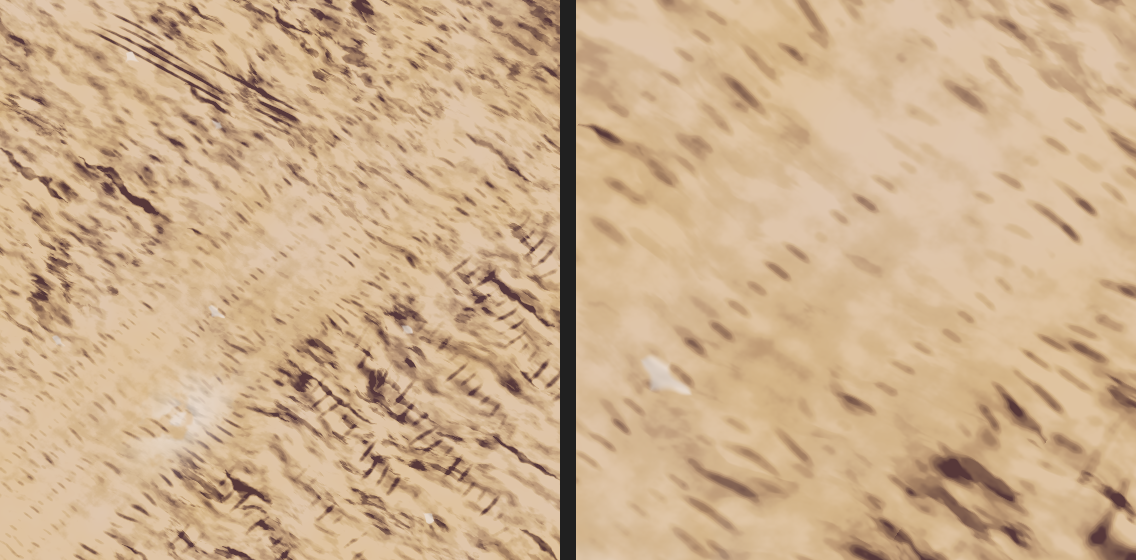
Left, the full canvas; right, a detail of the centre.
Reproduce this texture procedurally as a Shadertoy shader.

```glsl
// Sunlit sandy ground, churned up and crossed by diagonal tyre tracks.
#define TRACK_ANGLE 0.73
#define SCRAPE_ANGLE -0.486
#define GASH_ANGLE -0.62
#define SIDE_ANGLE -0.92
#define SOIL_ANGLE -0.55
#define ROW_GAP 0.085
#define TREAD_PITCH 0.0225
#define TREAD_DEPTH 0.58
#define RELIEF 1.5
#define CREASE_DEPTH 0.55
#define BASE_TONE 0.10

float hash(vec2 p) {
    return fract(sin(dot(p, vec2(127.1, 311.7))) * 43758.5453);
}

float noise(vec2 p) {
    vec2 i = floor(p), f = fract(p);
    f = f * f * (3.0 - 2.0 * f);
    return mix(mix(hash(i), hash(i + vec2(1, 0)), f.x),
               mix(hash(i + vec2(0, 1)), hash(i + vec2(1, 1)), f.x), f.y);
}

float fbm(vec2 p) {
    float sum = 0.0, amp = 0.533;
    for (int i = 0; i < 4; i++) {
        sum += amp * noise(p);
        p = p * 2.03 + 7.3;
        amp *= 0.5;
    }
    return sum;
}

// x runs along the given direction, y across it
vec2 alignTo(vec2 p, float angle) {
    float c = cos(angle), s = sin(angle);
    return vec2(c * p.x + s * p.y, c * p.y - s * p.x);
}

float band(float x, float lo, float hi, float soft) {
    return smoothstep(lo - soft, lo + soft, x) * (1.0 - smoothstep(hi - soft, hi + soft, x));
}

// Rows of short, slightly bowed bars pressed by tyre lugs
float treads(vec2 q, float gap, float pitch, float seed, float boost) {
    q.y += 0.016 * (noise(q * 6.0 + seed) - 0.5);
    float row = floor(q.y / gap);
    float across = fract(q.y / gap) - 0.5;
    float along = q.x / pitch + 0.6 * across + 0.8 * across * across
                + 0.9 * noise(q * vec2(14.0, 18.0) + seed) + hash(vec2(row, seed));
    float rnd = hash(vec2(floor(along), row + seed));
    float reach = mix(0.12, 0.32, rnd);
    float offset = across + 0.2 * (hash(vec2(row - seed, floor(along))) - 0.5);
    float ends = 1.0 - smoothstep(reach * 0.3, reach, abs(offset));
    float bar = 1.0 - smoothstep(0.03, 0.12 + 0.13 * ends, abs(fract(along) - 0.5));
    float worn = smoothstep(0.3, 0.65, noise(vec2(q.x * 7.0, row * 7.3 + seed)) + boost);
    return bar * ends * worn * mix(0.35, 1.0, rnd);
}

// Sparse tapered shadows under clods and ruts
float gashes(vec2 p) {
    vec2 q = alignTo(p, GASH_ANGLE);
    q += 0.03 * (vec2(noise(p * 17.0), fbm(p * 26.0)) - 0.5);
    vec2 size = vec2(0.22, 0.105);
    q.x += 0.09 * floor(q.y / size.y);
    vec2 id = floor(q / size);
    vec2 d = (fract(q / size) - 0.5) * size;
    d.y += 0.05 * (hash(id + 3.1) - 0.5);
    float halfLength = mix(0.03, 0.09, hash(id + 8.7));
    float taper = 1.0 - d.x * d.x / (halfLength * halfLength);
    float width = mix(0.003, 0.008, hash(id + 5.2)) * taper * (0.4 + 1.2 * noise(p * 60.0));
    return (1.0 - smoothstep(-0.003, 0.003, abs(d.y) - width))
         * step(0.0, taper) * step(0.52, hash(id));
}

// Parallel scrape lines in the upper left
float scrapes(vec2 p) {
    vec2 q = alignTo(p, SCRAPE_ANGLE);
    q.y += 0.012 * (noise(q * vec2(9.0, 14.0)) - 0.5);
    float region = band(q.x, -0.29, 0.10, 0.03) * band(q.y, 0.905, 0.962, 0.008);
    float groove = smoothstep(0.45, 0.9, abs(fract(q.y / 0.0145) * 2.0 - 1.0));
    return region * groove * smoothstep(0.2, 0.5, noise(q * vec2(14.0, 75.0)));
}

// Small pale stones
float chips(vec2 p) {
    vec2 g = p * 6.0, id = floor(g);
    vec2 d = alignTo(fract(g) - 0.3 - 0.4 * vec2(hash(id + 2.0), hash(id + 4.0)), -0.6);
    float edge = abs(d.x) * 0.6 + abs(d.y) + 0.06 * (noise(p * 90.0) - 0.5);
    return (1.0 - smoothstep(0.035, 0.065, edge)) * step(0.87, hash(id + 9.0));
}

// Tone from lit sand (0) to deep shadow (1)
vec3 sandColor(float t) {
    vec3 c = mix(vec3(0.875, 0.768, 0.645), vec3(0.83, 0.71, 0.55), smoothstep(0.04, 0.27, t));
    c = mix(c, vec3(0.75, 0.61, 0.47), smoothstep(0.25, 0.44, t));
    c = mix(c, vec3(0.64, 0.50, 0.39), smoothstep(0.44, 0.60, t));
    c = mix(c, vec3(0.50, 0.37, 0.31), smoothstep(0.60, 0.78, t));
    return mix(c, vec3(0.34, 0.22, 0.23), smoothstep(0.78, 1.0, t));
}

void mainImage(out vec4 fragColor, in vec2 fragCoord) {
    vec2 p = fragCoord / iResolution.y;
    vec2 track = alignTo(p, TRACK_ANGLE);
    float wobble = 0.1 * (fbm(p * 9.0) - 0.5);
    float smoothed = band(track.y + wobble, -0.10, 0.20, 0.05) * (1.0 - 0.5 * smoothstep(0.75, 0.95, track.x));
    float lowerRight = 1.0 - smoothstep(-0.19, -0.11, track.y + wobble);
    float rough = 1.0 - 0.78 * smoothed;

    // Churned soil: stretched relief lit from one side, with dark creases
    vec2 soil = alignTo(p, SOIL_ANGLE);
    soil += 0.04 * (vec2(fbm(p * 8.0), fbm(p * 8.0 + 31.0)) - 0.5);
    vec2 grain = soil * vec2(18.0, 42.0);
    float relief = fbm(grain) - fbm(grain + vec2(0.15, 0.45));
    float patches = smoothstep(0.35, 0.62, fbm(p * 6.0 + 12.0));
    float crease = smoothstep(0.54, 0.7, fbm(soil * vec2(27.0, 72.0) + 40.0));
    float tone = BASE_TONE + 0.42 * (fbm(p * 5.0) - 0.5) + 0.3 * (fbm(p * 70.0) - 0.5);
    tone += 0.22 * (fbm(track * vec2(6.0, 42.0)) - 0.5);
    tone += rough * (0.03 + 0.1 * patches + RELIEF * relief + CREASE_DEPTH * crease * patches);
    tone += 0.22 * smoothstep(0.3, 0.0, length(p - vec2(1.0, 0.95)));

    // Tyre marks, scrapes and gashes
    float edgeRow = exp(-pow((track.y + 0.09) / 0.035, 2.0));
    float marks = treads(track - vec2(0.0, 0.0375), ROW_GAP, TREAD_PITCH, 3.0, 0.08 + 0.3 * edgeRow);
    tone += TREAD_DEPTH * marks * (1.0 - lowerRight) * (0.8 + 0.5 * edgeRow);
    tone += 0.42 * treads(track, 0.047, 0.0165, 29.0, 0.0) * (1.0 - lowerRight);
    float sideMarks = treads(alignTo(p, SIDE_ANGLE), 0.115, 0.025, 17.0, 0.05);
    tone += 0.65 * sideMarks * lowerRight;
    tone += 0.75 * scrapes(p);
    tone += 0.75 * gashes(p) * (1.0 - smoothed);

    // Colour, with drifting yellow tint and pale crushed stone
    vec3 color = sandColor(clamp(tone, 0.0, 1.0));
    color *= 1.0 + (fbm(p * 11.0 + 60.0) - 0.5) * vec3(0.0, -0.03, -0.16);
    vec2 fromHeap = (track - vec2(0.41, -0.03)) / vec2(0.1, 0.06);
    float heap = exp(-dot(fromHeap, fromHeap));
    float pale = heap * smoothstep(0.4, 0.55, fbm(p * 21.0 + 5.0) + 0.08 * heap);
    pale = max(pale, chips(p));
    vec3 stone = vec3(0.91, 0.86, 0.82) - 0.5 * max(relief, 0.0);
    fragColor = vec4(mix(color, stone, 0.9 * pale), 1.0);
}
```
